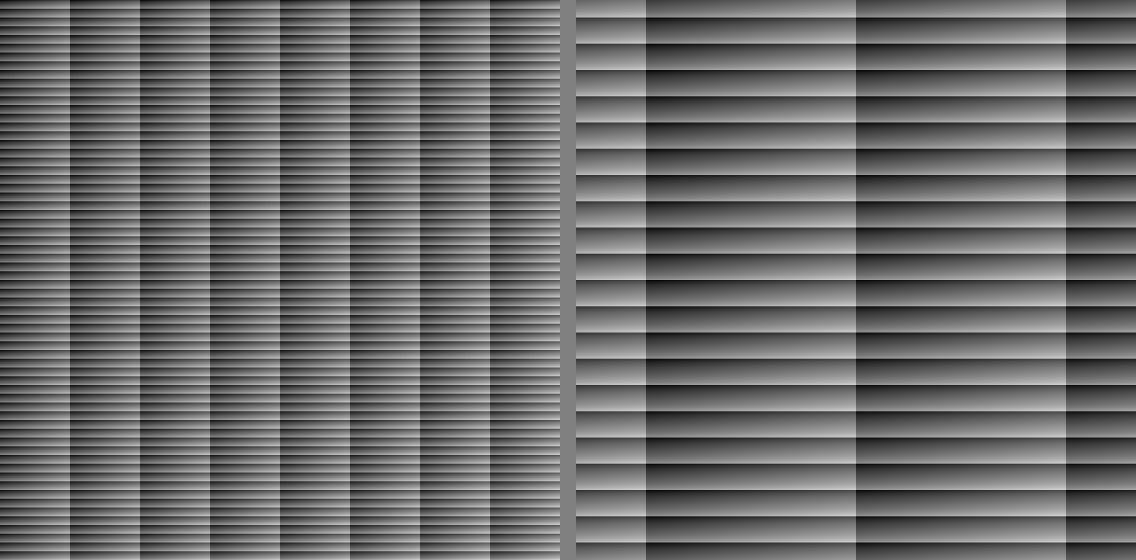
Left, the full canvas; right, a detail of the centre.
Write a WebGL 2 fragment shader that draws this pattern.

```glsl
#version 300 es
precision highp float;

#define COLUMNS 8.0
#define ROWS 64.0
#define MID_GRAY 0.42
#define COLUMN_CONTRAST 0.25
#define ROW_CONTRAST 0.40
#define EDGE_ACCENT 0.09
#define DRIFT vec2(0.05, 0.03)

uniform vec2 u_resolution;
out vec4 fragColor;

// Integral of fract(x)
float sawIntegral(float x) {
    float f = fract(x);
    return 0.5 * (floor(x) + f * f);
}

// Sawtooth averaged over one pixel, so its seams stay smooth
float smoothSaw(float x, float pixel) {
    return (sawIntegral(x + 0.5 * pixel) - sawIntegral(x - 0.5 * pixel)) / pixel;
}

void main() {
    vec2 uv = gl_FragCoord.xy / u_resolution;
    vec2 fromTop = vec2(uv.x, 1.0 - uv.y);
    vec2 cells = vec2(COLUMNS, ROWS);
    vec2 grid = fromTop * cells;
    vec2 pixel = cells / u_resolution;

    // Columns brighten to the right, slats brighten downward
    float columnRamp = smoothSaw(grid.x, pixel.x) - 0.5;
    float slatRamp = smoothSaw(grid.y, pixel.y) - 0.5;

    // Thin shadow and highlight along the slat edges
    float slatEdge = pow(abs(2.0 * slatRamp), 5.0) * sign(slatRamp);

    // Slight brightening across the whole canvas
    float drift = dot(DRIFT, fromTop - 0.5);

    float shade = MID_GRAY
        + COLUMN_CONTRAST * columnRamp
        + ROW_CONTRAST * slatRamp
        + EDGE_ACCENT * slatEdge
        + drift;

    fragColor = vec4(vec3(clamp(shade, 0.0, 1.0)), 1.0);
}
```
